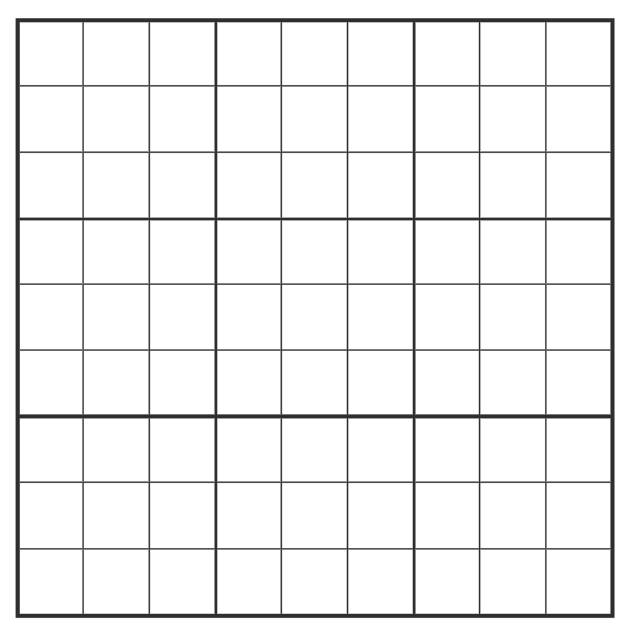
Write a WebGL 1 fragment shader that draws this pattern.

```glsl
precision highp float;

uniform vec2 u_resolution;

// Lengths are fractions of the canvas height; y runs downward
const vec4 COLUMN_EDGES = vec4(0.0277, 0.3373, 0.6471, 0.9570);
const vec4 ROW_EDGES = vec4(0.0316, 0.3422, 0.6506, 0.9623);
const vec4 COLUMN_WIDTHS = vec4(0.0066, 0.0043, 0.0043, 0.0064);
const vec4 ROW_WIDTHS = vec4(0.0064, 0.0043, 0.0064, 0.0064);
const float THIN_WIDTH = 0.0023;
const vec2 THIN_STOPS = vec2(0.330, 0.664); // fractions of a block
const float EDGE_SOFTNESS = 1.25;           // filter size in pixels
const vec3 PAPER = vec3(1.0);
const vec3 INK = vec3(0.18);

// Share of the filter footprint covered by a band
float bandCoverage(float x, float center, float width, float footprint) {
  float d = x - center;
  float right = min(d + 0.5 * footprint, 0.5 * width);
  float left = max(d - 0.5 * footprint, -0.5 * width);
  return clamp((right - left) / footprint, 0.0, 1.0);
}

// Heavy block borders and two thin rules inside each block
float axisRules(float x, vec4 edges, vec4 widths, float footprint) {
  float ink = bandCoverage(x, edges.w, widths.w, footprint);
  for (int i = 0; i < 3; i++) {
    float start = edges[i];
    float span = edges[i + 1] - start;
    float firstThin = start + span * THIN_STOPS.x;
    float secondThin = start + span * THIN_STOPS.y;
    ink = max(ink, bandCoverage(x, start, widths[i], footprint));
    ink = max(ink, bandCoverage(x, firstThin, THIN_WIDTH, footprint));
    ink = max(ink, bandCoverage(x, secondThin, THIN_WIDTH, footprint));
  }
  return ink;
}

// Extent of the board, out to the outside of its frame
float boardExtent(float x, vec4 edges, vec4 widths, float footprint) {
  float low = edges.x - 0.5 * widths.x;
  float high = edges.w + 0.5 * widths.w;
  return bandCoverage(x, 0.5 * (low + high), high - low, footprint);
}

void main() {
  vec2 p = gl_FragCoord.xy / u_resolution.y;
  p.y = 1.0 - p.y;
  float footprint = EDGE_SOFTNESS / u_resolution.y;

  float columns = axisRules(p.x, COLUMN_EDGES, COLUMN_WIDTHS, footprint);
  float rows = axisRules(p.y, ROW_EDGES, ROW_WIDTHS, footprint);

  // Each set of rules stops at the frame across it
  columns *= boardExtent(p.y, ROW_EDGES, ROW_WIDTHS, footprint);
  rows *= boardExtent(p.x, COLUMN_EDGES, COLUMN_WIDTHS, footprint);

  gl_FragColor = vec4(mix(PAPER, INK, max(columns, rows)), 1.0);
}
```
